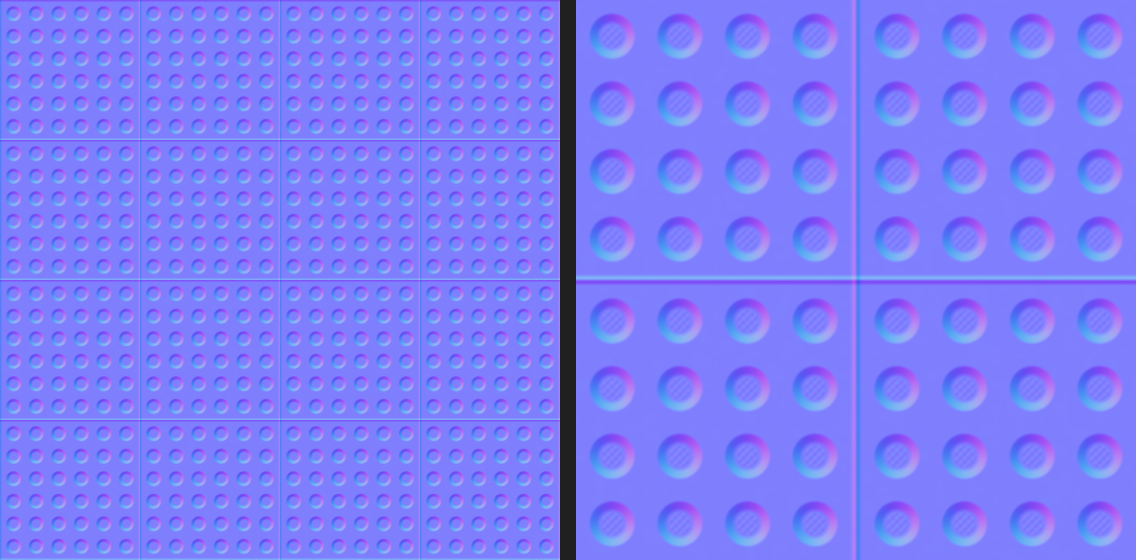
Left: the whole. Right: its middle third, enlarged.
This texture map is drawn by a WebGL 2 fragment shader. Its source:

```glsl
#version 300 es
precision highp float;

uniform vec2 u_resolution;
out vec4 fragColor;

#define TILES 4.0
#define STUDS 6.0
#define STUD_PITCH 0.161
#define STUD_RADIUS 0.058
#define STUD_TOP 0.025
#define STUD_SLOPE 0.47
#define BEVEL_WIDTH 0.015
#define BEVEL_SLOPE 0.42
#define DOT_PITCH 0.0195
#define DOT_SLOPE 0.09
#define SCRATCHES 28
#define SCRATCH_SLOPE 0.16

const float TAU = 6.2831853;

float hash(vec2 p) {
    return fract(sin(dot(p, vec2(127.1, 311.7))) * 43758.5453);
}

// Value noise that wraps after a whole number of cells
float wrapNoise(vec2 uv, float cells) {
    vec2 p = uv * cells;
    vec2 i = floor(p);
    vec2 f = fract(p);
    f = f * f * (3.0 - 2.0 * f);
    vec2 a = mod(i, cells);
    vec2 b = mod(i + 1.0, cells);
    return mix(mix(hash(a), hash(vec2(b.x, a.y)), f.x),
               mix(hash(vec2(a.x, b.y)), hash(b), f.x), f.y);
}

// Truncated domes with a fine dotted grip on the flat tops
vec2 studSlope(vec2 tile) {
    vec2 cell = (tile - 0.5) / STUD_PITCH + 0.5 * STUDS;
    vec2 q = (fract(cell) - 0.5) * STUD_PITCH;
    float r = length(q);
    float side = smoothstep(STUD_TOP, 0.041, r)
               * (1.0 - smoothstep(0.048, STUD_RADIUS, r));
    float top = 1.0 - smoothstep(0.022, 0.031, r);
    vec2 k = q * TAU / DOT_PITCH;
    vec2 dots = sin(k) * cos(k.yx);
    return STUD_SLOPE * side * q / max(r, 1e-4) + DOT_SLOPE * top * dots;
}

// Rounded tile edges falling into the joint
vec2 bevelSlope(vec2 tile) {
    vec2 e = tile - 0.5;
    vec2 d = 0.5 - abs(e);
    vec2 fall = smoothstep(0.0, 0.003, d)
              * (1.0 - smoothstep(0.005, BEVEL_WIDTH, d));
    return BEVEL_SLOPE * fall * sign(e);
}

// Sparse, slightly bent hairline scratches
vec2 scratchSlope(vec2 uv) {
    vec2 total = vec2(0.0);
    for (int i = 0; i < SCRATCHES; i++) {
        float id = float(i) + 1.0;
        vec2 center = vec2(hash(vec2(id, 1.3)), hash(vec2(id, 2.7)));
        float angle = TAU * hash(vec2(id, 4.1));
        float halfLength = mix(0.008, 0.035, hash(vec2(id, 5.9)));
        float bend = mix(-6.0, 6.0, hash(vec2(id, 7.3)));
        float depth = mix(0.3, 1.0, hash(vec2(id, 8.6)));
        vec2 along = vec2(cos(angle), sin(angle));
        vec2 across = vec2(-along.y, along.x);
        vec2 d = fract(uv - center + 0.5) - 0.5;
        float u = dot(d, along);
        float v = (dot(d, across) - bend * u * u) / 0.0011;
        float fade = 1.0 - smoothstep(0.4 * halfLength, halfLength, abs(u));
        total -= across * v * exp(-v * v) * fade * depth;
    }
    return SCRATCH_SLOPE * total;
}

// Faint surface unevenness
vec2 grainSlope(vec2 uv) {
    vec2 n = vec2(wrapNoise(uv, 160.0), wrapNoise(uv.yx, 144.0));
    return 0.014 * (n - 0.5);
}

// Normal encoded as colour, with green pointing down
vec3 surfaceColor(vec2 uv) {
    vec2 tile = fract(uv * TILES);
    vec2 slope = studSlope(tile) + bevelSlope(tile)
               + scratchSlope(uv) + grainSlope(uv);
    vec3 normal = normalize(vec3(slope, 1.0));
    normal.y = -normal.y;
    return 0.498 + 0.5 * normal;
}

void main() {
    // Four samples per pixel smooth the fine edges
    vec3 color = vec3(0.0);
    for (int y = 0; y < 2; y++) {
        for (int x = 0; x < 2; x++) {
            vec2 offset = 0.5 * vec2(x, y) - 0.25;
            color += surfaceColor((gl_FragCoord.xy + offset) / u_resolution);
        }
    }
    fragColor = vec4(0.25 * color, 1.0);
}
```
